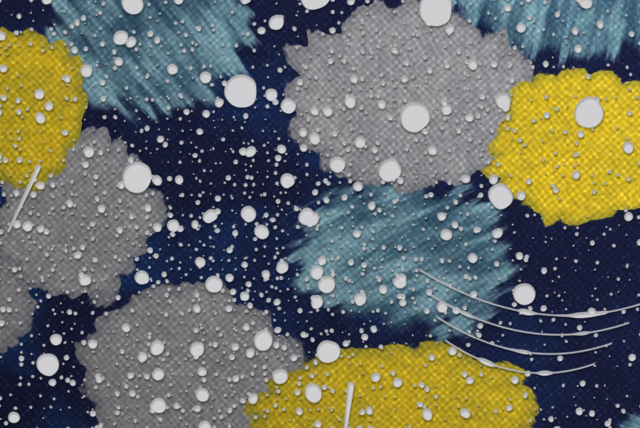
Write a Shadertoy shader that draws this background.

```glsl
const vec3 NAVY = vec3(0.085, 0.10, 0.20);
const vec3 DEEP_BLUE = vec3(0.09, 0.16, 0.31);
const vec3 WHITE = vec3(0.81, 0.81, 0.82);

// Paint patches as centre and radii: four teal, four grey, three yellow
const int PATCHES = 11;
const vec4 PATCH[PATCHES] = vec4[PATCHES](
    vec4(0.36, 0.94, 0.25, 0.20), vec4(1.32, 1.01, 0.28, 0.16),
    vec4(0.94, 0.39, 0.24, 0.19), vec4(1.48, 0.00, 0.07, 0.04),
    vec4(0.95, 0.78, 0.29, 0.23), vec4(0.18, 0.50, 0.20, 0.20),
    vec4(0.00, 0.28, 0.08, 0.13), vec4(0.43, 0.12, 0.26, 0.21),
    vec4(0.03, 0.76, 0.17, 0.19), vec4(1.37, 0.67, 0.23, 0.19),
    vec4(0.93, 0.04, 0.33, 0.15));

float hash(vec2 p) {
    vec3 q = fract(p.xyx * 0.1031);
    q += dot(q, q.yzx + 33.33);
    return fract((q.x + q.y) * q.z);
}

float noise(vec2 p) {
    vec2 i = floor(p), f = fract(p);
    f *= f * (3.0 - 2.0 * f);
    return mix(mix(hash(i), hash(i + vec2(1, 0)), f.x),
               mix(hash(i + vec2(0, 1)), hash(i + 1.0), f.x), f.y);
}

float fbm(vec2 p) {
    float sum = 0.0, amp = 0.53;
    for (int i = 0; i < 4; i++) {
        sum += amp * noise(p);
        p = mat2(0.8, 0.6, -0.6, 0.8) * p * 2.03 + 7.3;
        amp *= 0.5;
    }
    return sum;
}

vec2 rotate(vec2 p, float a) {
    return mat2(cos(a), sin(a), -sin(a), cos(a)) * p;
}

// Scalloped, ragged ellipse
float petalPatch(vec2 p, vec4 patchShape, float seed) {
    vec2 q = (p - patchShape.xy) / patchShape.zw;
    float angle = atan(q.y, q.x) + 0.5 * noise(p * 9.0 + seed);
    float edge = 0.92 + 0.10 * abs(sin(angle * 7.0 + seed));
    edge += 0.24 * (noise(p * 7.0 + seed * 3.7) - 0.5);
    edge += 0.08 * (fbm(p * 45.0 + seed) - 0.5);
    return (length(q) - edge) * min(patchShape.z, patchShape.w);
}

float brushStreak(vec2 p, float angle) {
    vec2 q = rotate(p, angle);
    return 0.5 * fbm(q * vec2(9.0, 60.0)) + 0.5 * fbm(p * 10.0 + angle);
}

// One drop at most per cell, denser along the middle band
float drops(vec2 p, float cell, float seed) {
    vec2 id = floor(p / cell);
    vec2 key = id + seed * 17.0;
    vec2 jitter = vec2(hash(key + 3.1), hash(key + 8.7));
    vec2 centre = cell * (id + 0.25 + 0.5 * jitter);
    vec2 away = (centre - vec2(0.58, 0.48)) * vec2(1.5, 1.9);
    float density = 0.20 + 0.50 * exp(-dot(away, away));
    density *= 0.55 + 0.9 * noise(centre * 6.0 + 4.0);
    float size = hash(key + 15.3);
    float radius = cell * mix(0.065, 0.20, size * size);
    vec2 d = rotate(p - centre, size * 6.0);
    d.x *= 0.83 + 0.2 * jitter.x;
    float wobble = 0.16 * radius * (noise(d / radius * 1.3 + key) - 0.5);
    return hash(key + 21.9) < density ? length(d) - radius + wobble : 1.0;
}

float segment(vec2 p, vec2 a, vec2 b, float width) {
    vec2 ab = b - a;
    float t = clamp(dot(p - a, ab) / dot(ab, ab), 0.0, 1.0);
    return length(p - a - ab * t) - width * (1.0 - 0.5 * t);
}

// Thrown thread that falls, levels out and carries beads
float strand(vec2 p, vec2 start, float span, float drop) {
    float t = (p.x - start.x) / span;
    float y = start.y - drop * t * (2.6 - 2.0 * t);
    float slope = drop * (2.6 - 4.0 * t) / span;
    float bead = smoothstep(0.65, 0.95, noise(vec2(p.x * 22.0, start.y * 90.0)));
    float d = abs(p.y - y) / sqrt(1.0 + slope * slope) - 0.0022 - 0.005 * bead;
    return max(d, max(-t, t - 1.0) * span);
}

float whitePaint(vec2 p) {
    float d = 1.0, cell = 0.215;
    for (int i = 0; i < 6; i++) {
        float layer = float(i);
        d = min(d, drops(p + layer * 0.013, cell, layer + 2.0));
        cell *= 0.65;
    }
    for (int i = 0; i < 4; i++) {
        float k = float(i);
        vec2 start = vec2(0.98 + 0.02 * k, 0.37 - 0.055 * k);
        d = min(d, strand(p, start, 0.53 - 0.06 * k, 0.127 - 0.012 * k));
    }
    d = min(d, segment(p, vec2(0.09, 0.61), vec2(0.02, 0.46), 0.006));
    return min(d, segment(p, vec2(0.82, 0.10), vec2(0.805, -0.02), 0.008));
}

void mainImage(out vec4 fragColor, in vec2 fragCoord) {
    vec2 p = fragCoord / iResolution.y;
    float pixel = 1.0 / iResolution.y;
    vec3 color = mix(NAVY, DEEP_BLUE, smoothstep(0.45, 0.8, fbm(p * 5.0)) * (1.2 - 0.6 * p.x));

    // Brushed patches, thinner toward their edges
    for (int i = 0; i < PATCHES; i++) {
        float seed = float(i) + 1.0;
        bool teal = i < 4, grey = i < 8;
        float d = petalPatch(p, PATCH[i], seed);
        float streak = smoothstep(0.28, 0.72, brushStreak(p, seed * 0.9));
        vec3 thin = teal ? vec3(0.17, 0.27, 0.34) : grey ? vec3(0.40, 0.40, 0.42) : vec3(0.52, 0.49, 0.17);
        vec3 thick = teal ? vec3(0.43, 0.56, 0.60) : grey ? vec3(0.52, 0.52, 0.53) : vec3(0.74, 0.63, 0.13);
        float body = teal ? streak : 0.35 * streak + 0.65 * smoothstep(0.0, -0.035, d);
        float softness = teal ? 0.018 : 0.004;
        float dry = teal ? 0.05 : 0.016;
        float cover = smoothstep(softness, -softness, d + dry * (0.5 - streak));
        color = mix(color, mix(thin, thick, body), cover);
    }

    // Canvas weave and slanting light
    vec2 thread = rotate(p, 0.06) * 112.0 + 1.2 * noise(p * 14.0);
    float weave = sin(thread.x * 3.1416) * sin(thread.y * 3.1416);
    float relief = 0.55 * weave + 1.1 * (noise(p * 150.0) - 0.5);
    color *= (0.80 + 0.17 * p.x + 0.20 * p.y) * (1.0 + 0.17 * relief);
    color += 0.06 * smoothstep(0.45, 0.9, relief);

    // Raised white splatter with a soft shadow
    float d = whitePaint(p);
    float shadow = whitePaint(p + vec2(-0.001, 0.004));
    color *= 1.0 - 0.30 * smoothstep(0.004, -0.002, shadow);
    vec3 enamel = WHITE * mix(0.84, 1.0, smoothstep(0.0, -0.006, shadow));
    color = mix(color, enamel, smoothstep(pixel, -pixel, d));
    fragColor = vec4(clamp(color, 0.0, 1.0), 1.0);
}
```
